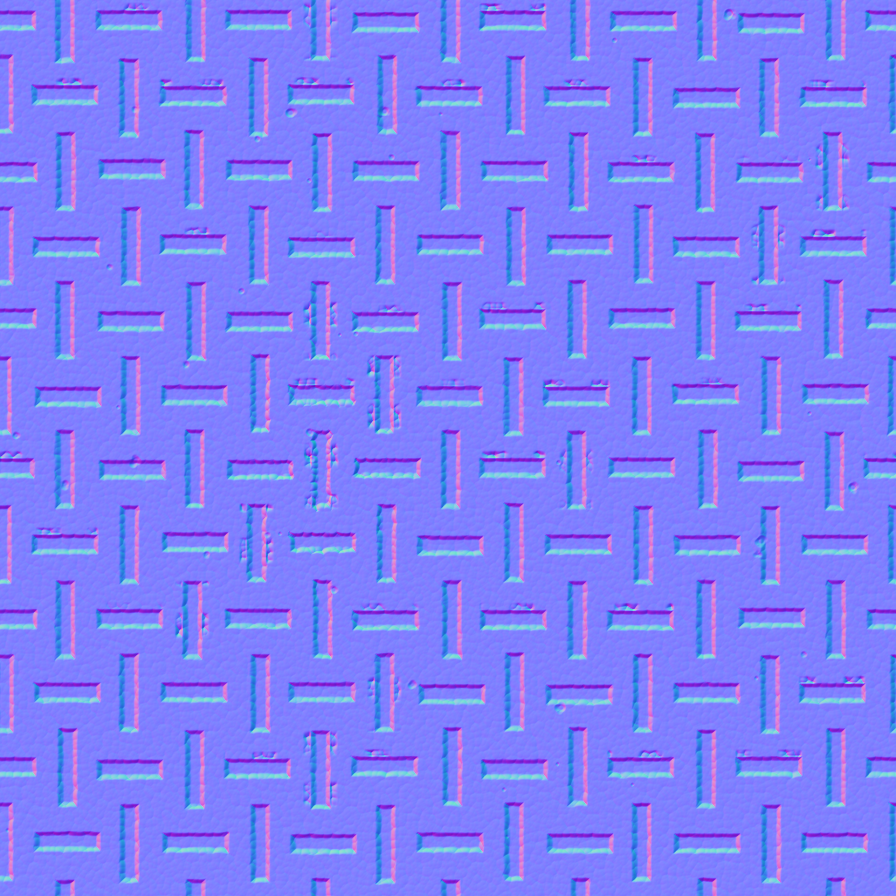
Reproduce this texture map procedurally as a three.js fragment shader.

```glsl
// Tangent-space normal map of a worn tread plate: raised bars alternate between
// lying and standing on a 14 x 12 checkerboard. A height field of bevelled bars,
// cellular grain, crusts and pebbles is differentiated; every layer wraps at 0 and 1.
varying vec2 vUv;

const float PI = 3.14159265;
const vec2 GRID = vec2(14.0, 12.0);         // bars across and up
const vec2 GRID_SHIFT = vec2(0.035, 0.71);  // first bar centre, in cells
const vec2 LYING = vec2(0.0378, 0.0117);    // half sizes
const vec2 STANDING = vec2(0.0115, 0.0445);
const vec4 BEVEL = vec4(0.0074, 0.0070, 0.0056, 0.0050); // left, bottom, right, top
const float BAR_HEIGHT = 0.0048;
const float PEBBLE_GRID = 36.0;

vec2 hash2(vec2 c) {
  vec2 k = vec2(dot(c, vec2(127.1, 311.7)), dot(c, vec2(269.5, 183.3)));
  return fract(sin(k) * 43758.5);
}

// Squared distance to the nearest scattered point; wraps after n cells.
float cellular(vec2 uv, float n) {
  vec2 g = uv * n, cell = floor(g);
  float nearest = 2.0;
  for (int y = -1; y <= 1; y++)
    for (int x = -1; x <= 1; x++) {
      vec2 id = cell + vec2(float(x), float(y));
      vec2 d = id + hash2(mod(id, n)) - g;
      nearest = min(nearest, dot(d, d));
    }
  return nearest;
}

// Heavily damaged area, 0 to 1.
float wearZone(vec2 uv) {
  vec2 s = sin(PI * (uv - vec2(0.36, 0.48)));
  return exp(-dot(s * s, vec2(20.0, 6.0)));
}

// Loose chips, denser inside the wear zone.
float pebbles(vec2 uv, float rough) {
  vec2 g = uv * PEBBLE_GRID, cell = floor(g);
  float h = 0.0;
  for (int y = -1; y <= 1; y++)
    for (int x = -1; x <= 1; x++) {
      vec2 id = cell + vec2(float(x), float(y));
      vec2 wrapped = mod(id, PEBBLE_GRID);
      vec2 center = id + 0.25 + 0.5 * hash2(wrapped);
      vec2 kind = hash2(wrapped + 57.0);
      float size = mix(0.09, 0.32, kind.x * kind.x);
      float density = 0.03 + 0.22 * wearZone(center / PEBBLE_GRID);
      float d = length(g - center) / size + 0.6 * rough;
      h = max(h, step(1.0 - density, kind.y) * size * (1.0 - smoothstep(0.3, 1.0, d)));
    }
  return h / PEBBLE_GRID;
}

// Bevelled block with a ragged edge; each side has its own slope.
float bar(vec2 p, vec2 halfSize, float ragged) {
  vec4 inside = vec4(p + halfSize, halfSize - p) / BEVEL;
  float m = min(min(inside.x, inside.y), min(inside.z, inside.w));
  return BAR_HEIGHT * smoothstep(0.0, 1.0, m + ragged);
}

// Broken strip just outside an edge: "out_" is away from it, "along" runs beside it.
float crust(float out_, float along, float halfLength, float seed) {
  float strip = smoothstep(-0.001, 0.001, out_) * (1.0 - smoothstep(0.004, 0.008, out_));
  float patches = smoothstep(-0.1, 0.6, sin(along * 110.0 + seed * 40.0));
  return strip * patches * (1.0 - smoothstep(-0.004, 0.0, abs(along) - halfLength));
}

// Offset from a bar centre, slightly jittered per bar.
vec2 fromBar(vec2 g, vec2 cell, vec2 seed) {
  return (g - cell) / GRID + (seed - 0.5) * 0.0045;
}

float surface(vec2 uv) {
  vec2 g = uv * GRID - GRID_SHIFT;
  vec2 cell = floor(g + 0.5);
  vec2 side = sign(g - cell);
  float isLying = mod(cell.x + cell.y, 2.0);

  // Nearest bar of each direction.
  vec2 lyingCell = cell + vec2(side.x * (1.0 - isLying), 0.0);
  vec2 standingCell = cell + vec2(0.0, side.y * isLying);
  vec2 lyingSeed = hash2(mod(lyingCell, GRID));
  vec2 standingSeed = hash2(mod(standingCell, GRID) + 31.0);
  vec2 a = fromBar(g, lyingCell, lyingSeed);
  vec2 b = fromBar(g, standingCell, standingSeed);

  float rough = cellular(uv, 130.0);
  float fine = cellular(uv, 240.0);
  float zone = wearZone(uv);
  float ragged = (rough - 0.3) * (0.25 + 0.5 * zone);
  float h = max(bar(a, LYING, ragged), bar(b, STANDING, ragged));

  // Crusts above lying bars and, in the wear zone, beside standing ones.
  float lyingWorn = smoothstep(0.62, 0.7, lyingSeed.x + 0.25 * zone);
  float standingWorn = smoothstep(0.85, 1.0, standingSeed.x + 0.65 * zone);
  float worn = lyingWorn * crust(a.y - LYING.y, a.x, LYING.x, lyingSeed.y)
    + standingWorn * crust(abs(b.x) - STANDING.x, b.y, STANDING.y, standingSeed.y);
  h += worn * (0.0004 + 0.0042 * rough);

  // Pebbles and the overall cast grain.
  h += 0.3 * pebbles(uv, rough);
  return h + 0.0004 * rough + 0.00016 * fine;
}

void main() {
  vec2 e = vec2(0.001, 0.0);
  vec2 slope = vec2(surface(vUv + e.xy) - surface(vUv - e.xy),
                    surface(vUv + e.yx) - surface(vUv - e.yx)) / (2.0 * e.x);
  // Green points down the canvas.
  vec3 normal = normalize(vec3(-slope.x, slope.y, 1.0));
  gl_FragColor = vec4(0.5 + 0.5 * normal, 1.0);
}
```
